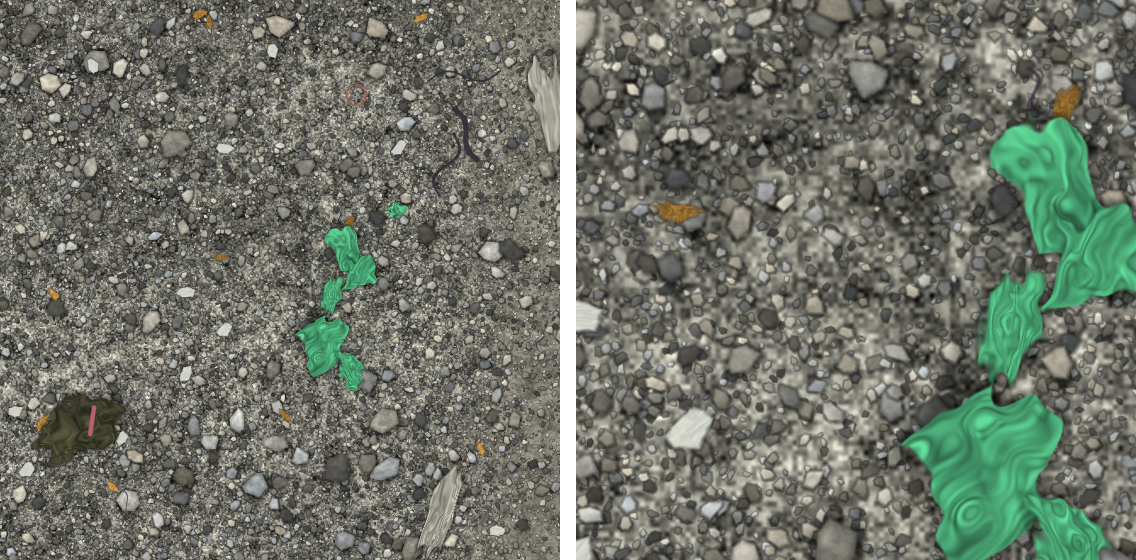
Left, the full canvas; right, a detail of the centre.
This texture is drawn by a three.js fragment shader. Its source:

```glsl
#define SOFT 0.0015
#define SOIL vec3(0.45, 0.445, 0.41)
#define STONE_DARK 0.27
#define STONE_PALE 0.80
#define PLASTIC vec3(0.29, 0.66, 0.46)
#define LEAF vec3(0.78, 0.57, 0.25)
#define SHARD vec3(0.82, 0.83, 0.79)
#define FILM vec3(0.67, 0.66, 0.61)
#define MOSS vec3(0.24, 0.24, 0.17)
#define CORD vec3(0.19, 0.18, 0.21)
#define LIGHT vec2(-0.5, 0.8)

varying vec2 vUv;

float hash(vec2 p) {
  vec3 q = fract(p.xyx * 0.1031);
  q += dot(q, q.yzx + 33.33);
  return fract((q.x + q.y) * q.z);
}

vec2 hash2(vec2 p) { return vec2(hash(p + 5.3), hash(p + 41.7)); }

float noise(vec2 p) {
  vec2 i = floor(p), f = fract(p);
  f = f * f * (3.0 - 2.0 * f);
  vec2 e = vec2(1.0, 0.0);
  return mix(mix(hash(i), hash(i + e), f.x),
             mix(hash(i + e.yx), hash(i + e.xx), f.x), f.y);
}

float fbm(vec2 p) {
  float sum = 0.0, gain = 0.5;
  for (int i = 0; i < 4; i++) {
    sum += gain * noise(p);
    p = p * 2.03 + 17.1;
    gain *= 0.6;
  }
  return sum / 1.088;
}

vec2 turn(vec2 p, float a) {
  return vec2(cos(a) * p.x + sin(a) * p.y, cos(a) * p.y - sin(a) * p.x);
}

// Distance to an irregular, blunted polygon of about unit radius
float chip(vec2 p, vec2 seed) {
  float d = length(p) - 1.1;
  for (int i = 0; i < 6; i++) {
    float k = float(i);
    float a = (k + 0.6 * hash(seed + k * 7.3)) * 1.0472;
    d = max(d, dot(p, vec2(cos(a), sin(a))) - mix(0.6, 1.0, hash(seed + k * 3.7 + 11.0)));
  }
  return d;
}

// One layer of stones, at most one per grid cell
void stones(inout vec3 col, vec2 uv, float count, float density, float size, float grain) {
  vec2 g = uv * count;
  for (int y = -1; y <= 1; y++) for (int x = -1; x <= 1; x++) {
    vec2 cell = floor(g) + vec2(float(x), float(y));
    vec2 seed = cell + count * 1.37 + 9.0;
    float crowd = mix(0.5, 1.5, noise(cell / count * 6.0 + 3.0));
    crowd *= 1.0 - 0.4 * smoothstep(0.75, 1.0, cell.x / count);
    if (hash(seed + 0.5) > density * crowd) continue;
    vec2 shape = hash2(seed), look = hash2(seed + 77.0);
    float r = size * mix(0.5, 1.0, shape.x * shape.x);
    vec2 q = (g - cell - hash2(seed + 19.0)) / r;
    float facing = dot(q, LIGHT);
    q = turn(q, shape.y * 6.283);
    q.y *= mix(1.0, 1.6, look.y);
    if (dot(q, q) > 2.4) continue;
    float d = chip(q, seed);
    float tone = mix(STONE_DARK, STONE_PALE, look.x);
    vec3 face = tone * (vec3(1.0, 0.99, 0.94) + (shape.y - 0.5) * vec3(0.1, 0.02, -0.1));
    face *= (1.0 + 0.13 * facing) * (0.72 + 0.56 * grain);
    face *= 1.0 - 0.2 * smoothstep(-0.3, 0.0, d);
    col *= 1.0 - 0.42 * smoothstep(0.4, 0.0, d + 0.12 * facing);
    col = mix(col, face, smoothstep(SOFT, -SOFT, d * r / count));
  }
}

// Flat scrap; crumple sets ragged edges and folds
void scrap(inout vec3 col, vec2 uv, vec2 centre, vec2 size, float angle, vec3 tint, float crumple) {
  vec2 q = turn(uv - centre, angle) / size;
  if (dot(q, q) > 3.5) return;
  vec2 seed = centre * 97.0 + 3.0;
  vec2 warp = vec2(noise(q * 3.0 + seed), noise(q * 3.0 + seed + 31.0)) - 0.5;
  q += warp * crumple * 0.8;
  float d = chip(q, seed);
  float fold = abs(2.0 * noise(q * vec2(5.0, 1.6) + warp * 2.0 + seed) - 1.0);
  float crease = noise(q * vec2(13.0, 3.0) + seed);
  vec3 face = tint * (1.0 + crumple * (0.6 * fold + 0.5 * crease - 0.5));
  col *= 1.0 - 0.35 * smoothstep(0.25, 0.0, d);
  col = mix(col, face, smoothstep(SOFT, -SOFT, d * min(size.x, size.y)));
}

// Bent thread from a to b
void strand(inout vec3 col, vec2 uv, vec2 a, vec2 b, float width, float bend, vec3 tint) {
  vec2 ab = b - a;
  float h = clamp(dot(uv - a, ab) / dot(ab, ab), 0.0, 1.0);
  float d = length(uv - a - ab * h - vec2(-ab.y, ab.x) * bend * sin(h * 6.283)) - width;
  col = mix(col, tint, 0.9 * smoothstep(SOFT, -SOFT, d));
}

void main() {
  vec2 uv = vUv;
  float grain = fbm(uv * 110.0);

  // Gritty soil, sandier on the right
  vec3 col = SOIL * (1.0 + 1.7 * (fbm(uv * 55.0 + 8.0) - 0.5) + 0.9 * (noise(uv * 330.0) - 0.5));
  col *= 0.82 + 0.36 * noise(uv * 5.0);
  col = mix(col, vec3(0.52, 0.5, 0.45) * (0.6 + 0.8 * grain), 0.6 * smoothstep(0.7, 1.0, uv.x));

  // Gravel from fine to coarse
  stones(col, uv, 135.0, 0.62, 0.58, grain);
  stones(col, uv, 78.0, 0.50, 0.60, grain);
  stones(col, uv, 44.0, 0.30, 0.60, grain);
  stones(col, uv, 21.0, 0.13, 0.60, grain);

  // Scattered leaves, pale shards and twigs
  for (int i = 0; i < 11; i++) {
    vec2 seed = vec2(float(i) * 13.0 + 4.0, 57.0);
    vec2 spot = hash2(seed), kind = hash2(seed + 29.0);
    scrap(col, uv, spot, vec2(0.015, 0.007), kind.x * 6.283, LEAF * mix(0.7, 1.1, kind.y), 0.5);
    scrap(col, uv, hash2(seed + 91.0), vec2(0.012, 0.017), kind.y * 6.283, SHARD, 0.15);
    vec2 reach = turn(vec2(0.05, 0.0), kind.x * 6.283) * (0.5 + kind.y);
    strand(col, uv, spot.yx, spot.yx + reach, 0.0012, 0.15, CORD * (1.0 + kind.y));
  }

  // Mossy patch with a pink stick, pale film
  scrap(col, uv, vec2(0.145, 0.235), vec2(0.07, 0.06), 0.4, MOSS, 1.0);
  strand(col, uv, vec2(0.161, 0.225), vec2(0.168, 0.272), 0.004, 0.0, vec3(0.78, 0.4, 0.45));
  scrap(col, uv, vec2(0.975, 0.81), vec2(0.035, 0.11), 0.15, FILM, 0.7);
  scrap(col, uv, vec2(0.785, 0.09), vec2(0.028, 0.09), -0.35, FILM, 0.8);

  // Cords and a rusty ring
  strand(col, uv, vec2(0.765, 0.855), vec2(0.893, 0.873), 0.0018, 0.1, CORD);
  strand(col, uv, vec2(0.812, 0.805), vec2(0.852, 0.715), 0.005, 0.08, CORD);
  strand(col, uv, vec2(0.81, 0.76), vec2(0.785, 0.65), 0.003, 0.15, CORD);
  float ring = abs(length(uv - vec2(0.637, 0.83)) - 0.018) - 0.0015;
  col = mix(col, vec3(0.62, 0.36, 0.26), 0.8 * smoothstep(SOFT, -SOFT, ring));

  // Crumpled green plastic
  scrap(col, uv, vec2(0.615, 0.555), vec2(0.040, 0.046), 0.3, PLASTIC, 0.7);
  scrap(col, uv, vec2(0.637, 0.510), vec2(0.032, 0.045), -0.3, PLASTIC, 0.7);
  scrap(col, uv, vec2(0.593, 0.470), vec2(0.018, 0.036), -0.1, PLASTIC, 0.6);
  scrap(col, uv, vec2(0.585, 0.385), vec2(0.050, 0.064), -0.8, PLASTIC, 0.8);
  scrap(col, uv, vec2(0.630, 0.335), vec2(0.024, 0.036), 0.5, PLASTIC, 0.7);
  scrap(col, uv, vec2(0.707, 0.624), vec2(0.022, 0.015), 0.3, PLASTIC, 0.9);

  gl_FragColor = vec4(col, 1.0);
}
```
